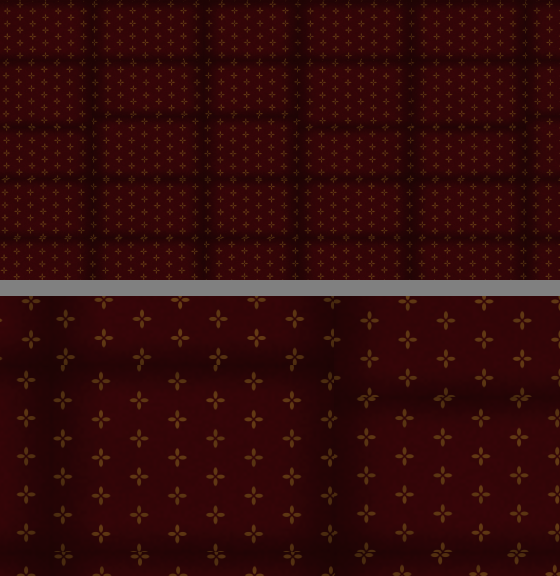
Top: the whole. Bottom: its middle third, enlarged.
This texture is drawn by a Shadertoy shader. Its source:

```glsl
#define REPEATS 22.0
#define PANEL_SIZE vec2(4.2, 4.65)
#define PANEL_START vec2(-0.63, -1.35)
#define PETAL_CENTER 0.14
#define PETAL_RADII vec2(0.1, 0.052)
#define CLOTH vec3(0.208, 0.020, 0.030)
#define SHADOW vec3(0.115, 0.014, 0.016)
#define GOLD vec3(0.38, 0.22, 0.075)
#define WEAVE 0.05
#define WEAR 0.16

float hash(vec2 p) {
    return fract(sin(dot(p, vec2(12.9898, 78.233))) * 43758.5453);
}

float noise(vec2 p) {
    vec2 i = floor(p), f = fract(p);
    f = f * f * (3.0 - 2.0 * f);
    return mix(mix(hash(i), hash(i + vec2(1, 0)), f.x),
               mix(hash(i + vec2(0, 1)), hash(i + vec2(1, 1)), f.x), f.y);
}

// Slightly uneven vertical seams
float seamX(float k) {
    return PANEL_START.x + PANEL_SIZE.x * k + 0.3 * sin(2.0 * k - 1.8);
}

// Horizontal seams; the third is staggered between pairs of panels
float seamY(float k, float column) {
    float stagger = mod(floor((column + 1.0) * 0.5), 2.0) - 0.5;
    float shift = k == 3.0 ? 0.84 * stagger - 0.17 : 0.0;
    return PANEL_START.y + PANEL_SIZE.y * k + shift;
}

// Four-petalled flower, measured in row heights
float flower(vec2 p) {
    p = abs(p);
    p = vec2(max(p.x, p.y), min(p.x, p.y));
    vec2 e = (p - vec2(PETAL_CENTER, 0.0)) / PETAL_RADII;
    return (length(e) - 1.0) * PETAL_RADII.y;
}

void mainImage(out vec4 fragColor, in vec2 fragCoord) {
    vec2 q = fragCoord / iResolution.xy * REPEATS;
    vec2 pixel = REPEATS / iResolution.xy;
    vec2 rowUnits = vec2(2.0, 1.0);

    // Panel index and distance to the nearest seams
    vec2 panel = vec2(0.0), seam = vec2(9.0);
    for (float k = 1.0; k < 6.0; k++) {
        float d = q.x - seamX(k);
        panel.x += step(0.0, d);
        seam.x = min(seam.x, abs(d));
    }
    for (float k = 1.0; k < 6.0; k++) {
        float d = q.y - seamY(k, panel.x);
        panel.y += step(0.0, d);
        seam.y = min(seam.y, abs(d));
    }

    // Staggered lattice, shifted a little in every panel
    vec2 drift = vec2(0.02 * panel.y - 0.03 * panel.x, 0.09 * panel.y);
    drift += 0.06 * (vec2(hash(panel), hash(panel + 7.0)) - 0.5);
    vec2 s = q - vec2(0.69, 0.28) - drift;
    float d = min(flower((fract(s + 0.5) - 0.5) * rowUnits),
                  flower((fract(s) - 0.5) * rowUnits));
    float gold = smoothstep(0.6, -0.6, d / pixel.y);

    // Soft folds and thin joins along the seams
    float light = mix(0.35, 1.0, smoothstep(0.0, 0.75, seam.x));
    light *= mix(0.4, 1.0, smoothstep(0.0, 0.85, seam.y));
    vec2 joins = smoothstep(vec2(0.0), vec2(0.05, 0.1) + pixel, seam);
    light *= mix(0.75, 1.0, joins.x * joins.y);
    light -= WEAR * noise(q * vec2(0.9, 0.5));

    // Fine thread grain and faded metal
    float grain = noise(q * vec2(22.0, 11.0)) - 0.5;
    vec3 color = mix(SHADOW, CLOTH, clamp(light, 0.0, 1.0));
    color *= 1.0 + WEAVE * 2.0 * grain;
    float faded = mix(0.72, 1.0, light) * (0.92 + 0.16 * noise(q * 3.0));
    color = mix(color, GOLD * faded, gold);
    fragColor = vec4(color, 1.0);
}
```
